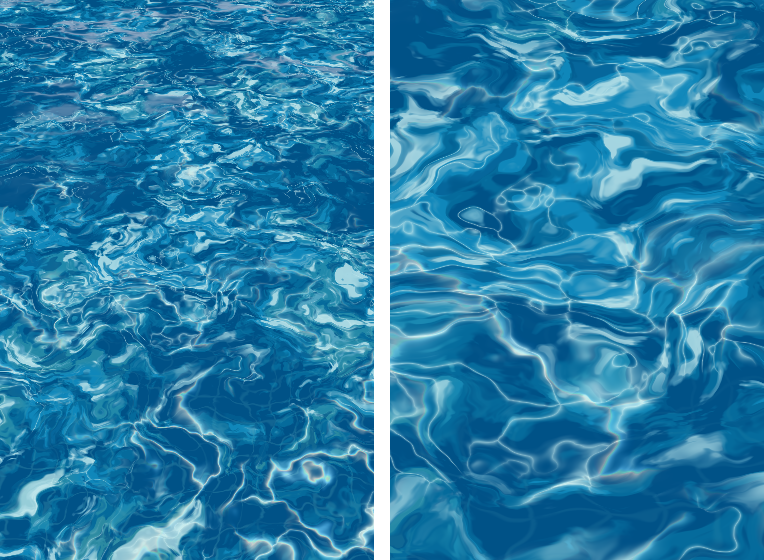
Left: the whole. Right: its middle third, enlarged.
Reproduce this texture procedurally as a WebGL 1 fragment shader.

```glsl
precision highp float;
// Rippled pool water seen at a slant, large ripples near and flattened ones far away.
// Warped noise picks the blues and breaks them into flecks, warped cell borders make
// the caustic web, and a bent tile grid and thin sky glints finish it.
uniform vec2 u_resolution;

const vec3 DEEP   = vec3(0.00, 0.32, 0.53);
const vec3 MID    = vec3(0.02, 0.42, 0.61);
const vec3 BRIGHT = vec3(0.06, 0.53, 0.73);
const vec3 TEAL   = vec3(0.17, 0.54, 0.63);
const vec3 PALE   = vec3(0.40, 0.69, 0.80);
const vec3 GLARE  = vec3(0.78, 0.92, 0.93);
const vec3 SKY    = vec3(0.60, 0.67, 0.77);
const float HORIZON = 1.5;        // height of the vanishing line
const float RIPPLES = 11.25;      // ripple density
const float WARP = 1.0;           // bending of the ripples
const float WEB_WIDTH = 0.05;     // caustic line width
const float FRINGE = 0.012;       // colour split of the caustics
const float TILES = 3.0;          // tiles per ripple cell

vec2 hash2(vec2 p) {
  vec3 h = fract(vec3(p.xyx) * vec3(0.1031, 0.1030, 0.0973));
  h += dot(h, h.yzx + 33.33);
  return fract((h.xx + h.yz) * h.zy);
}

// Value noise from -1 to 1
float noise(vec2 p) {
  vec2 i = floor(p), f = fract(p);
  f = f * f * f * (f * (f * 6.0 - 15.0) + 10.0);
  float low = mix(hash2(i).x, hash2(i + vec2(1, 0)).x, f.x);
  float high = mix(hash2(i + vec2(0, 1)).x, hash2(i + vec2(1, 1)).x, f.x);
  return mix(low, high, f.y) * 2.0 - 1.0;
}

// Octaves finer than the pixel footprint fade out
float fbm(vec2 p, float footprint) {
  float sum = 0.0, amp = 0.5;
  for (int i = 0; i < 4; i++) {
    sum += amp * noise(p) * clamp(1.6 - 1.3 * footprint, 0.0, 1.0);
    p = mat2(1.76, 0.95, -0.95, 1.76) * p + 13.7;
    footprint *= 2.0;
    amp *= 0.5;
  }
  return sum;
}

// Bright borders between scattered cells
float web(vec2 p, float width) {
  vec2 cell = floor(p), f = fract(p);
  float nearest = 8.0, second = 8.0;
  for (int y = -1; y <= 1; y++) {
    for (int x = -1; x <= 1; x++) {
      vec2 o = vec2(float(x), float(y));
      float d = length(o + hash2(cell + o) - f);
      second = min(second, max(nearest, d));
      nearest = min(nearest, d);
    }
  }
  return max(1.06 * exp(-(second - nearest) / width) - 0.06, 0.0);
}

void main() {
  // Perspective water plane
  vec2 q = (gl_FragCoord.xy - vec2(0.5 * u_resolution.x, 0.0)) / u_resolution.y;
  float depth = 1.0 / (HORIZON - q.y);
  vec2 p = RIPPLES * vec2(q.x * depth, HORIZON * depth);
  float footprint = RIPPLES * HORIZON * depth * depth / u_resolution.y;
  float near = 1.0 - smoothstep(0.15, 0.55, q.y);
  vec2 bend = vec2(fbm(p * 0.8, footprint), fbm(p * 0.8 + 19.0, footprint));
  vec2 w = p + WARP * bend;

  // Blue body: patches, curling bands, fine ripples
  float patches = fbm(p * 0.4 + 4.0, footprint * 0.4);
  float bands = sin(13.0 * fbm(w * 1.1 + 31.0, footprint) + 2.0 * bend.x);
  float detail = fbm((w + 0.5 * bend.yx) * vec2(1.7, 2.8) + 8.0, footprint * 2.0);
  float fine = fbm((w + 0.3 * bend.yx) * vec2(3.2, 5.0) + 61.0, footprint * 3.5);
  float fineBands = sin(10.0 * fine + 6.0 * detail);
  float tone = 0.46 + 0.34 * patches + 0.10 * bands + 0.46 * detail + 0.07 * fineBands;
  float lit = smoothstep(0.53, 0.63, tone);
  vec3 color = mix(DEEP, MID, smoothstep(0.34, 0.46, tone));
  float green = smoothstep(0.0, 0.5, noise(w * 0.8 + 51.0)) * mix(0.6, 1.0, near);
  color = mix(color, mix(BRIGHT, TEAL, green), lit);
  color = mix(color, PALE, 0.7 * smoothstep(0.78, 0.92, tone));

  // Bent tile grid on the floor
  vec2 tile = abs(fract((p + 0.6 * bend + 0.12 * detail) * TILES) - 0.5);
  float grout = smoothstep(0.42, 0.49, max(tile.x, tile.y));
  color = mix(color, mix(TEAL, PALE, 0.3), 0.34 * near * grout);

  // Short pale flecks and dark slits in the ripples
  float liveliness = smoothstep(-0.25, 0.3, patches + 0.4 * bands * detail);
  float fleck = smoothstep(0.19, 0.36, fine + 0.25 * detail);
  float slit = smoothstep(0.2, 0.36, -fine);
  color = mix(color, DEEP, 0.6 * slit);
  color = mix(color, PALE, 0.75 * fleck * liveliness);
  float spark = smoothstep(0.34, 0.46, fine + 0.3 * detail);
  color = mix(color, GLARE, 0.7 * spark * liveliness);

  // Caustic web, broken up and split slightly into its colours
  float strength = smoothstep(-0.3, 0.55, noise(p * 0.9 + 3.0) + 0.9 * detail);
  float width = WEB_WIDTH * (0.6 + 0.8 * strength) + 0.3 * footprint;
  vec2 ripple = w + 0.10 * vec2(detail, fine);
  vec2 split = FRINGE * vec2(1.0, 0.6);
  vec3 caustic = vec3(web(ripple + split, width), web(ripple, width),
                      web(ripple - split, width));
  caustic *= strength * mix(0.55, 1.0, near);
  float fineWeb = web(ripple * 2.2 + bend + 7.0, 1.3 * width);
  fineWeb *= 0.65 * smoothstep(0.0, 0.5, noise(p * 1.1 + 77.0) + 0.8 * detail);
  color = mix(color, GLARE, clamp(caustic + fineWeb, 0.0, 1.0));

  // Small focused highlights in the foreground
  float focus = smoothstep(0.62, 0.82, noise(w * 1.2 + 23.0) + 0.5 * detail);
  focus *= smoothstep(-0.6, 0.5, bands) * near;
  color = mix(color, GLARE, 0.7 * focus);

  // Thin sky streaks on the far surface
  float streak = fbm(vec2(p.x * 0.5, p.y * 0.9) + 0.4 * bend, footprint);
  float gap = smoothstep(0.05, 0.5, noise(p * vec2(0.3, 0.4) + 90.0) + 0.3 * detail);
  float glint = exp(-streak * streak / 0.008) * gap * smoothstep(0.6, 0.95, q.y);
  color = mix(color, SKY, 0.85 * glint);

  gl_FragColor = vec4(color, 1.0);
}
```
